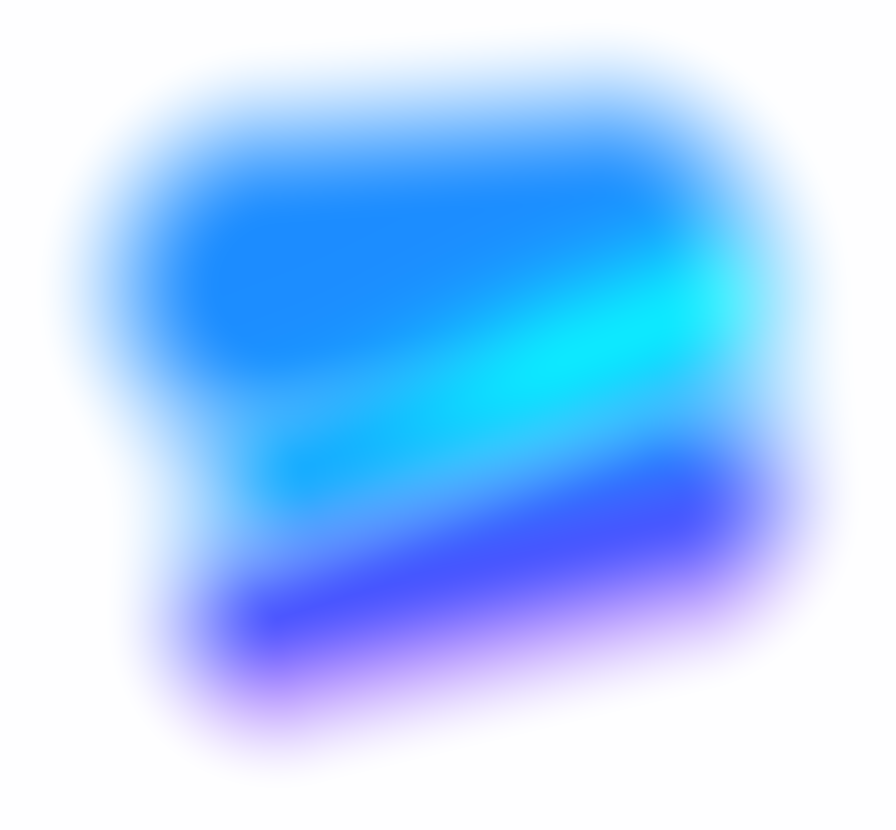
This background is drawn by a Shadertoy shader. Its source:

```glsl
const vec3 PAPER  = vec3(0.996, 0.997, 1.0);
const vec3 BLUE   = vec3(0.11, 0.55, 1.0);
const vec3 CYAN   = vec3(0.05, 0.91, 1.0);
const vec3 INDIGO = vec3(0.28, 0.33, 1.0);
const vec3 VIOLET = vec3(0.53, 0.30, 1.0);

const float EDGE_BLUR  = 0.115;  // half width of the soft outline
const float JOIN_BLEND = 0.09;   // rounding where the lobes meet
const float GLOW_WIDTH = 0.07;   // spread of the cyan ridge
const vec2 GLOW_START  = vec2(0.35, 0.44);
const vec2 GLOW_END    = vec2(0.86, 0.635);
const vec2 SHADE_POINT = vec2(0.563, 0.381);  // on the blue to indigo line
const vec2 SHADE_DIR   = vec2(0.205, -0.979); // points into the violet

// Distance to a segment whose radius runs from ra to rb
float taperedCapsule(vec2 p, vec2 a, vec2 b, float ra, float rb) {
    vec2 ab = b - a;
    float h = clamp(dot(p - a, ab) / dot(ab, ab), 0.0, 1.0);
    return length(p - a - ab * h) - mix(ra, rb, h);
}

float smoothMin(float a, float b, float k) {
    float h = max(k - abs(a - b), 0.0) / k;
    return min(a, b) - 0.25 * h * h * k;
}

// Three merged lobes form the outline
float blobDistance(vec2 p) {
    float upper  = taperedCapsule(p, vec2(0.338, 0.655), vec2(0.720, 0.693), 0.185, 0.175);
    float middle = taperedCapsule(p, vec2(0.369, 0.437), vec2(0.767, 0.599), 0.110, 0.135);
    float lower  = taperedCapsule(p, vec2(0.335, 0.255), vec2(0.795, 0.402), 0.098, 0.134);
    return smoothMin(smoothMin(upper, middle, JOIN_BLEND), lower, JOIN_BLEND);
}

vec3 blobColor(vec2 p) {
    // Cyan ridge, stronger to the right
    float ridge = taperedCapsule(p, GLOW_START, GLOW_END, 0.0, 0.0) / GLOW_WIDTH;
    float strength = mix(0.35, 1.0, smoothstep(0.35, 0.69, p.x));
    vec3 color = mix(BLUE, CYAN, strength * exp(-0.5 * ridge * ridge));

    // Tilted shading towards the lower edge
    float depth = dot(p - SHADE_POINT, SHADE_DIR);
    color = mix(color, INDIGO, smoothstep(-0.08, 0.08, depth));
    return mix(color, VIOLET, smoothstep(0.06, 0.20, depth));
}

void mainImage(out vec4 fragColor, in vec2 fragCoord) {
    vec2 p = fragCoord / iResolution.y;
    float coverage = 1.0 - smoothstep(-EDGE_BLUR, EDGE_BLUR, blobDistance(p));
    fragColor = vec4(mix(PAPER, blobColor(p), coverage), 1.0);
}
```
